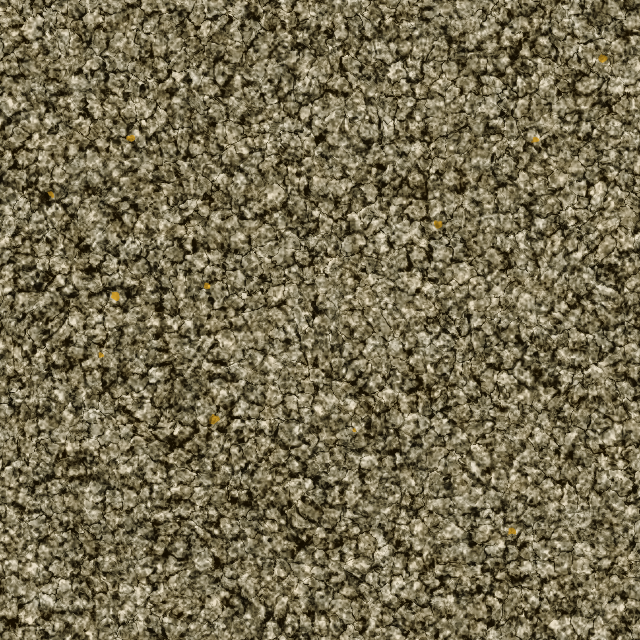
This texture is drawn by a WebGL 2 fragment shader. Its source:

```glsl
#version 300 es
precision highp float;
// Cracked tree bark covered in pale, crusty lichen with a few yellow specks.

uniform vec2 u_resolution;
out vec4 fragColor;

const vec3 CREVICE = vec3(0.16, 0.13, 0.06);
const vec3 BARK = vec3(0.44, 0.40, 0.265);
const vec3 LICHEN = vec3(0.80, 0.76, 0.66);
const vec3 YELLOW = vec3(0.76, 0.57, 0.12);

float hash(vec2 p) {
  return fract(sin(dot(p, vec2(127.1, 311.7))) * 43758.5453);
}

vec2 hash2(vec2 p) {
  return vec2(hash(p), hash(p + 57.3));
}

float noise(vec2 p) {
  vec2 i = floor(p);
  vec2 f = fract(p);
  f = f * f * (3.0 - 2.0 * f);
  float low = mix(hash(i), hash(i + vec2(1.0, 0.0)), f.x);
  float high = mix(hash(i + vec2(0.0, 1.0)), hash(i + 1.0), f.x);
  return mix(low, high, f.y);
}

float fbm(vec2 p, int octaves) {
  float sum = 0.0;
  float total = 0.0;
  float amplitude = 1.0;
  for (int i = 0; i < octaves; i++) {
    sum += amplitude * noise(p);
    total += amplitude;
    amplitude *= 0.6;
    p = mat2(1.6, 1.2, -1.2, 1.6) * p + 17.7;
  }
  return sum / total;
}

// Displaces a point by two independent noise fields.
vec2 warp(vec2 p, float frequency, float amount) {
  vec2 q = p * frequency;
  return p + amount * (vec2(fbm(q, 2), fbm(q + 41.3, 2)) - 0.5);
}

// Cell plates: xy = offset from the centre, z = gap to the border, w = cell value.
vec4 plates(vec2 p) {
  vec2 base = floor(p);
  vec2 offset = vec2(0.0);
  float nearest = 9.0;
  float second = 9.0;
  float value = 0.0;
  for (int y = -1; y <= 1; y++) {
    for (int x = -1; x <= 1; x++) {
      vec2 cell = base + vec2(x, y);
      vec2 d = p - cell - mix(vec2(0.08), vec2(0.92), hash2(cell));
      float dist = length(d);
      if (dist < nearest) {
        second = nearest;
        nearest = dist;
        offset = d;
        value = hash(cell + 9.1);
      } else {
        second = min(second, dist);
      }
    }
  }
  return vec4(offset, second - nearest, value);
}

float crack(float gap, float width) {
  return 1.0 - smoothstep(0.0, width, gap);
}

// Sparse ragged specks, one candidate per grid cell.
float specks(vec2 p, float cells, float radius) {
  vec2 q = p * cells;
  vec2 cell = floor(q);
  vec2 d = fract(q) - mix(vec2(0.2), vec2(0.8), hash2(cell + 3.7));
  float ragged = length(d) / cells + 0.008 * (fbm(p * 130.0, 2) - 0.5);
  float size = radius * mix(0.5, 1.0, hash(cell + 8.2));
  return step(0.76, hash(cell)) * (1.0 - smoothstep(size - 0.001, size + 0.001, ragged));
}

// Keeps shadows above a floor with a soft bend.
float softFloor(float value, float lowest, float bend) {
  float d = value - lowest;
  return lowest + 0.5 * (d + sqrt(d * d + bend * bend));
}

vec3 barkColor(float tone) {
  vec3 color = mix(CREVICE, BARK, clamp((tone - 0.16) / 0.28, -0.6, 1.0));
  return mix(color, LICHEN, clamp((tone - 0.44) / 0.36, 0.0, 1.3));
}

void main() {
  vec2 uv = gl_FragCoord.xy / u_resolution;

  // Large jagged plates split into small crusty lobes
  vec2 bent = warp(warp(uv, 9.0, 0.035), 75.0, 0.014);
  vec4 plate = plates(warp(bent, 190.0, 0.008) * vec2(37.0, 33.0));
  vec4 lobe = plates(warp(bent, 170.0, 0.009) * 88.0);

  // Upper left light on the raised plates, wider shadow on the far side
  float relief = dot(plate.xy, vec2(-0.5, 0.85));
  float gapWidth = mix(0.14, 0.38, smoothstep(0.25, 0.75, noise(uv * 42.0 + 5.0)));
  float deep = crack(plate.z, gapWidth * (1.0 - 0.6 * relief));
  deep *= mix(0.45, 1.0, smoothstep(0.2, 0.55, noise(uv * 36.0 + 23.0)));
  float shallow = crack(lobe.z, 0.3) * smoothstep(0.2, 0.65, noise(uv * 60.0));

  // Mottling from broad patches down to crisp grain
  float patches = fbm(uv * 7.0 + 2.0, 3) - 0.5;
  float mottle = fbm(uv * 95.0 + 11.0, 3) - 0.5;
  float grain = 0.55 * noise(uv * 190.0) + 0.45 * noise(uv.yx * 310.0 + 7.0) - 0.5;
  float pits = smoothstep(0.55, 0.68, fbm(uv * 135.0 + 31.0, 2));

  float tone = 0.63 + 0.07 * (plate.w - 0.5) + 0.11 * (lobe.w - 0.5);
  tone += 0.07 * patches + 0.55 * mottle + 0.66 * grain + 0.08 * relief;
  tone -= 0.40 * deep + 0.18 * shallow + 0.22 * pits;
  tone = softFloor(tone, 0.07, 0.1);

  vec3 color = barkColor(tone);
  float hue = fbm(uv * 50.0 + 19.0, 2) - 0.5;
  color += hue * vec3(0.03, 0.0, -0.04);
  color = mix(color, YELLOW * (0.65 + 0.6 * tone), 0.9 * specks(uv, 8.0, 0.008));
  fragColor = vec4(clamp(color, 0.0, 1.0), 1.0);
}
```
